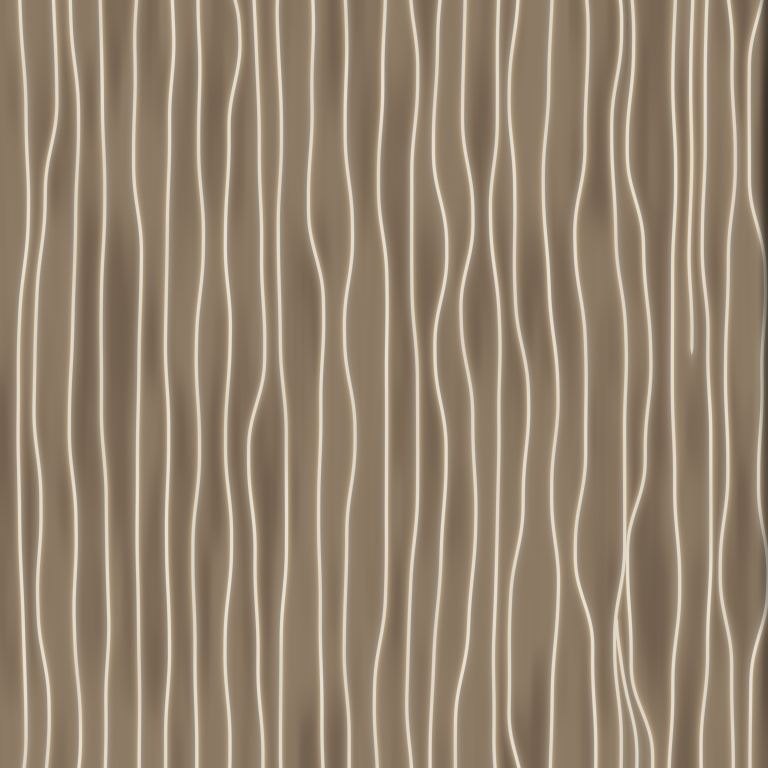
Reproduce this pattern procedurally as a WebGL 2 fragment shader.

```glsl
#version 300 es
precision highp float;
// Wavy vertical ridges: 26 thin pale crests glowing over soft brown troughs.

uniform vec2 u_resolution;
out vec4 fragColor;

float hash(vec2 p) {
  vec3 q = fract(p.xyx * 0.1031);
  q += dot(q, q.yzx + 33.33);
  return fract((q.x + q.y) * q.z);
}

float noise(vec2 p) {
  vec2 cell = floor(p), f = fract(p);
  f = f * f * f * (f * (f * 6.0 - 15.0) + 10.0);
  return mix(mix(hash(cell), hash(cell + vec2(1, 0)), f.x),
             mix(hash(cell + vec2(0, 1)), hash(cell + vec2(1, 1)), f.x), f.y);
}

// Horizontal position of crest i at height y; bends grow toward the right.
float crestX(float i, float y) {
  float start = (i + 0.6 + 0.36 * (hash(vec2(i, 3.0)) - 0.5)) / 25.8;
  float lively = hash(vec2(i, 71.0));
  float bend = mix(0.35, 1.0, lively * lively) * (0.6 + 0.5 * start);
  float drift = noise(vec2(i * 0.3, y * 2.5 + 40.0)) - 0.5;
  float wobble = noise(vec2(i * 17.0, y * 7.5 + 9.0 * lively)) - 0.5;
  return start + 0.018 * drift + 0.042 * bend * wobble;
}

// Signed distance to a crest, corrected for its slope.
float crestDistance(float i, vec2 p) {
  float slope = (crestX(i, p.y + 0.003) - crestX(i, p.y - 0.003)) / 0.006;
  return (p.x - crestX(i, p.y)) / sqrt(1.0 + slope * slope);
}

float bell(float d, float width) {
  return exp(-d * d / (width * width));
}

void main() {
  vec2 uv = gl_FragCoord.xy / u_resolution;
  float pixel = 1.0 / min(u_resolution.x, u_resolution.y);

  // Nearest crest
  float nearest = 1.0, side = 1.0, id = 0.0;
  float middle = floor(uv.x * 25.8 - 0.6);
  for (float k = -2.0; k <= 3.0; k++) {
    float i = middle + k;
    if (i < 0.0 || i > 25.0) continue;
    float d = crestDistance(i, uv);
    if (abs(d) < nearest) {
      nearest = abs(d);
      side = sign(d);
      id = i;
    }
  }

  // Two partial strands: one tapers away, one joins its neighbour
  float hanging = mix(crestX(22.0, uv.y), crestX(23.0, uv.y), 0.55);
  float rising = mix(crestX(20.0, uv.y), crestX(21.0, uv.y),
                     0.5 * smoothstep(0.22, 0.1, uv.y));
  nearest = min(nearest, abs(uv.x - hanging) + 0.02 * smoothstep(0.55, 0.49, uv.y));
  nearest = min(nearest, abs(uv.x - rising) + 0.02 * smoothstep(0.19, 0.23, uv.y));

  // Troughs with long soft shadows and faint vertical grain
  float shadow = 0.65 * noise(uv * vec2(27.0, 5.0) + 13.0)
               + 0.35 * noise(uv * vec2(60.0, 9.0) + 57.0);
  vec3 color = mix(vec3(0.545, 0.475, 0.39), vec3(0.45, 0.38, 0.31),
                   smoothstep(0.25, 0.85, shadow));
  color += 0.012 * (noise(uv * vec2(190.0, 6.0)) - 0.5);

  // Broad rise, then a warm flank and a cool flank that trade sides
  float flank = side * (noise(vec2(id * 5.0, uv.y * 4.0 + 21.0)) - 0.5);
  float warmth = smoothstep(-0.22, 0.22, flank);
  color = mix(color, vec3(0.60, 0.52, 0.43), 0.75 * bell(nearest, 0.0095));
  color = mix(color, mix(vec3(0.62, 0.59, 0.54), vec3(0.75, 0.66, 0.53), warmth),
              0.9 * bell(nearest, 0.0047));

  // Bright crest
  float soft = max(0.0012, pixel);
  float crest = 1.0 - smoothstep(0.0018 - 0.5 * soft, 0.0018 + soft, nearest);
  float shine = 0.8 + 0.2 * noise(vec2(id * 11.0, uv.y * 9.0));
  color = mix(color, vec3(0.91, 0.88, 0.82), crest * shine);

  // Dim right border
  float border = smoothstep(0.985, 1.0, uv.x) * noise(vec2(5.0, uv.y * 6.0));
  color *= 1.0 - 0.6 * border;

  fragColor = vec4(color, 1.0);
}
```
